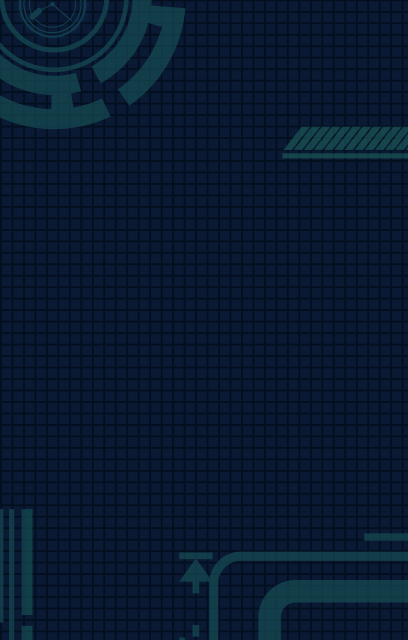
Give the GLSL for this background, as a WebGL 1 fragment shader.

```glsl
precision highp float;
uniform vec2 u_resolution;

#define UNITS 768.0
#define GRID_PITCH 13.77
#define GRID_OFFSET vec2(1.2, 0.4)
#define NAVY vec3(0.038, 0.102, 0.206)
#define GRID_DARK vec3(0.012, 0.060, 0.120)
#define TEAL vec3(0.070, 0.242, 0.290)
#define HATCH_TEAL vec3(0.085, 0.270, 0.300)
#define GAUGE_CENTER vec2(65.0, 771.0)
#define DIAL_CENTER vec2(63.0, 763.0)
#define HATCH_PITCH 12.2
#define HATCH_GAP 2.2

// Antialiased coverage of a signed distance; the canvas is UNITS tall
float fill(float d) {
  return clamp(0.5 - d * u_resolution.y / UNITS, 0.0, 1.0);
}

float box(vec2 p, vec2 lo, vec2 hi) {
  vec2 d = abs(p - 0.5 * (lo + hi)) - 0.5 * (hi - lo);
  return max(d.x, d.y);
}

float ring(vec2 p, float inner, float outer) {
  return abs(length(p) - 0.5 * (inner + outer)) - 0.5 * (outer - inner);
}

// Ring sector, angles in degrees clockwise from the right
float sector(vec2 p, float inner, float outer, float from, float to) {
  float angle = degrees(atan(-p.y, p.x));
  float side = abs(angle - 0.5 * (from + to)) - 0.5 * (to - from);
  return max(ring(p, inner, outer), radians(side) * length(p));
}

float segment(vec2 p, vec2 a, vec2 b, float halfWidth) {
  vec2 ab = b - a;
  float t = clamp(dot(p - a, ab) / dot(ab, ab), 0.0, 1.0);
  return length(p - a - ab * t) - halfWidth;
}

// Rounded outline given its top left corner, running off the canvas
float frame(vec2 p, vec2 corner, float radius, float thickness) {
  vec2 halfSize = vec2(250.0);
  vec2 q = abs(p - corner - halfSize * vec2(1.0, -1.0)) - halfSize + radius;
  float d = length(max(q, 0.0)) + min(max(q.x, q.y), 0.0) - radius;
  return max(d, -d - thickness);
}

float gauge(vec2 p) {
  float d = min(ring(p, 60.0, 66.0), ring(p, 84.0, 89.5));
  d = min(d, sector(p, 94.0, 117.0, -20.0, 61.5));
  d = min(d, sector(p, 94.0, 117.0, 74.0, 200.0));
  d = min(d, sector(p, 134.0, 158.0, 4.7, 55.2));
  d = min(d, sector(p, 134.0, 158.0, 64.6, 200.0));
  // Spokes joining the two bands
  d = min(d, sector(p, 115.0, 136.0, 4.7, 15.2));
  return min(d, sector(p, 115.0, 136.0, 80.0, 91.5));
}

float dial(vec2 p) {
  float d = min(ring(p, 38.0, 40.0), ring(p, 33.5, 35.0));
  d = min(d, ring(p, 27.0, 28.2));
  d = min(d, length(p) - 2.6);
  d = min(d, segment(p, vec2(0.0), vec2(22.0, -19.0), 0.7));
  d = min(d, segment(p, vec2(0.0), vec2(-14.0, -7.0), 0.6));
  return min(d, segment(p, vec2(-24.0, -15.0), vec2(-16.0, -8.0), 3.6));
}

float hatch(vec2 p) {
  float s = p.x - 339.0 - (p.y - 588.0) * 0.786;
  float stripe = abs(mod(s, HATCH_PITCH) - 0.5 * HATCH_PITCH);
  stripe -= 0.5 * (HATCH_PITCH - HATCH_GAP);
  float band = abs(p.y - 602.0) - 14.0;
  float d = max(max(stripe, -s) * 0.786, band);
  return min(d, box(p, vec2(339.0, 578.0), vec2(2000.0, 584.0)));
}

float leftBars(vec2 p) {
  float d = box(p, vec2(-9.0, 21.0), vec2(4.0, 157.0));
  d = min(d, box(p, vec2(11.0, -9.0), vec2(17.0, 157.0)));
  d = min(d, box(p, vec2(26.0, 30.0), vec2(39.0, 157.0)));
  return min(d, box(p, vec2(26.0, -9.0), vec2(39.0, 17.0)));
}

float arrow(vec2 p) {
  float head = (abs(p.x - 235.0) - (98.0 - p.y) * 0.714) * 0.81;
  float d = max(head, 70.0 - p.y);
  d = min(d, box(p, vec2(215.0, 97.0), vec2(255.0, 105.0)));
  d = min(d, box(p, vec2(231.0, 56.0), vec2(239.0, 71.0)));
  d = min(d, box(p, vec2(231.0, 4.0), vec2(239.0, 18.0)));
  return min(d, box(p, vec2(215.0, -9.0), vec2(222.0, 3.0)));
}

void main() {
  vec2 p = gl_FragCoord.xy / u_resolution.y * UNITS;

  // Soft dark grid, counted from the upper left
  vec2 cell = vec2(p.x, UNITS - p.y) - GRID_OFFSET;
  vec2 lineDist = abs(mod(cell + 0.5 * GRID_PITCH, GRID_PITCH) - 0.5 * GRID_PITCH);
  float grid = 1.0 - smoothstep(0.4, 1.9, min(lineDist.x, lineDist.y));
  vec3 color = mix(NAVY, GRID_DARK, grid);

  // Panels
  float panels = min(gauge(p - GAUGE_CENTER), min(leftBars(p), arrow(p)));
  panels = min(panels, frame(p, vec2(251.0, 106.0), 38.0, 11.0));
  panels = min(panels, frame(p, vec2(310.0, 72.0), 45.0, 27.0));
  panels = min(panels, box(p, vec2(437.0, 119.0), vec2(2000.0, 128.0)));
  float gridTint = 1.0 - 0.07 * grid;
  color = mix(color, TEAL * gridTint, fill(panels));
  color = mix(color, HATCH_TEAL * gridTint, fill(hatch(p)));

  // Small dial with a faint halo on its rim
  vec2 q = p - DIAL_CENTER;
  color += TEAL * 0.25 * exp(-abs(length(q) - 39.0) * 0.4);
  color = mix(color, TEAL * 1.1, 0.85 * fill(dial(q)));

  gl_FragColor = vec4(color, 1.0);
}
```
